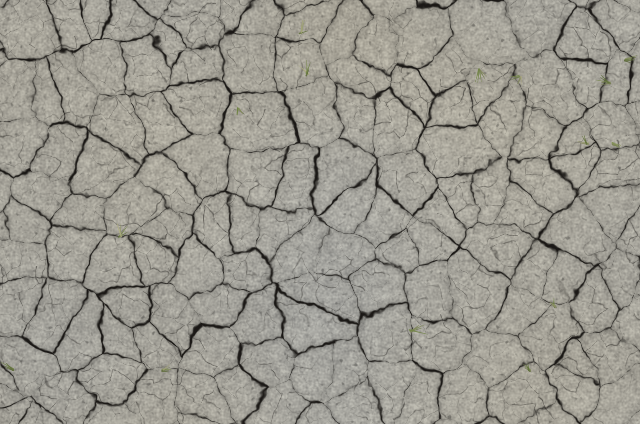
Give the GLSL for this texture, as a WebGL 1 fragment shader.

```glsl
precision highp float;
uniform vec2 u_resolution;

#define PLATE_SCALE 9.2
#define FLAKE_SCALE 25.0
#define THIN_CRACK vec2(-0.0013, 0.0014)
#define WIDE_CRACK vec2(0.0003, 0.0034)
#define HAIRLINE vec2(-0.0022, 0.0009)
#define CRACK_SOFTNESS 0.0027
#define CRACK_COLOR vec3(0.105, 0.096, 0.085)
#define SOIL_DARK vec3(0.545, 0.535, 0.505)
#define SOIL_LIGHT vec3(0.725, 0.715, 0.672)
#define GRASS_COLOR vec3(0.40, 0.47, 0.24)
#define STRAW_COLOR vec3(0.70, 0.68, 0.54)
#define TUFTS 15

vec2 hash2(vec2 p) {
  p = vec2(dot(p, vec2(127.1, 311.7)), dot(p, vec2(269.5, 183.3)));
  return fract(sin(p) * 43758.5);
}

float corner(vec2 cell, vec2 f, vec2 offset) {
  return dot(hash2(cell + offset) * 2.0 - 1.0, f - offset);
}

// Gradient noise, roughly -0.7 to 0.7
float noise(vec2 p) {
  vec2 cell = floor(p), f = fract(p);
  vec2 u = f * f * f * (f * (f * 6.0 - 15.0) + 10.0);
  float low = mix(corner(cell, f, vec2(0.0)), corner(cell, f, vec2(1.0, 0.0)), u.x);
  float high = mix(corner(cell, f, vec2(0.0, 1.0)), corner(cell, f, vec2(1.0)), u.x);
  return mix(low, high, u.y);
}

vec2 noise2(vec2 p) {
  return vec2(noise(p), noise(p + 47.3));
}

// Large slabs that group several plates
float slab(vec2 site) {
  return step(0.0, noise(site * 0.29 + 5.4)) + 2.0 * step(0.0, noise(site * 0.29 + 31.7));
}

// Signed distance to the cracks between cells, each edge with its own width
float crackDistance(vec2 p, float scale, vec2 thin, vec2 wide, float slabs) {
  p *= scale;
  vec2 home = floor(p), nearId = home, toNear = vec2(0.0);
  float best = 100.0;
  for (int y = -1; y <= 1; y++) {
    for (int x = -1; x <= 1; x++) {
      vec2 id = home + vec2(float(x), float(y));
      vec2 toSite = id + hash2(id) - p;
      float d = dot(toSite, toSite);
      if (d < best) { best = d; nearId = id; toNear = toSite; }
    }
  }
  float nearSlab = slabs > 0.5 ? slab(nearId) : 0.0;
  float gap = 100.0;
  for (int y = -2; y <= 2; y++) {
    for (int x = -2; x <= 2; x++) {
      vec2 id = nearId + vec2(float(x), float(y));
      vec2 toSite = id + hash2(id) - p;
      vec2 across = toSite - toNear;
      if (dot(across, across) > 0.0001) {
        float edge = dot(0.5 * (toSite + toNear), normalize(across)) / scale;
        float pick = hash2(id + nearId + 0.37).x;
        float width = mix(thin.x, thin.y, pick);
        if (slabs > 0.5 && abs(slab(id) - nearSlab) > 0.5) width = mix(wide.x, wide.y, pick);
        gap = min(gap, edge - width);
      }
    }
  }
  return gap;
}

float crackMask(float gap) {
  return 1.0 - smoothstep(-CRACK_SOFTNESS, CRACK_SOFTNESS, gap);
}

// Tapered blade from its root
float blade(vec2 p, vec2 tip, float width) {
  float along = clamp(dot(p, tip) / dot(tip, tip), 0.0, 1.0);
  float d = length(p - tip * along) - width * (1.0 - 0.8 * along);
  return 1.0 - smoothstep(-0.0012, 0.0014, d);
}

void main() {
  vec2 p = gl_FragCoord.xy / u_resolution.y;
  float aspect = u_resolution.x / u_resolution.y;

  // Ragged crack paths
  vec2 bent = p + 0.04 * noise2(p * 4.0) + 0.022 * noise2(p * 15.0);
  bent += 0.009 * noise2(p * 42.0) + 0.0035 * noise2(p * 95.0);

  // Soil with patches, grain and pits
  float grain = 0.4 * noise(p * 38.0) + 0.55 * noise(p * 85.0) + 0.75 * noise(p * 165.0);
  float tone = 0.66 + 0.16 * noise(p * 2.3) + 0.22 * noise(p * 9.0) + grain;
  vec3 soil = mix(SOIL_DARK, SOIL_LIGHT, clamp(tone, -0.4, 1.15));
  soil += vec3(0.022, 0.006, -0.026) * noise(p * 1.9 + 8.0);
  soil *= 1.0 - 0.25 * smoothstep(0.22, 0.6, noise(p * 90.0 + 3.0));

  // Hairlines inside the plates, then the open cracks
  vec2 frayed = bent + 0.009 * noise2(p * 30.0 + 9.0);
  float flakes = crackDistance(frayed, FLAKE_SCALE, HAIRLINE, HAIRLINE, 0.0);
  flakes += 0.0014 * noise(p * 60.0 + 15.0);
  float patchy = smoothstep(-0.45, 0.2, noise(p * 7.0 + 20.0));
  soil = mix(soil, CRACK_COLOR, 0.62 * patchy * crackMask(flakes));
  float plates = crackDistance(bent, PLATE_SCALE, THIN_CRACK, WIDE_CRACK, 1.0);
  plates += 0.0028 * noise(p * 20.0 + 60.0) + 0.0028 * noise(p * 65.0);
  soil *= 1.0 - 0.2 * exp(-max(plates, 0.0) / 0.0045);
  vec3 color = mix(soil, CRACK_COLOR, crackMask(plates));

  // Sparse grass tufts
  for (int i = 0; i < TUFTS; i++) {
    vec2 seed = vec2(float(i), 71.0);
    vec2 fromRoot = p - hash2(seed) * vec2(aspect, 1.0);
    vec2 kind = hash2(seed + 13.0);
    if (dot(fromRoot, fromRoot) < 0.004) {
      for (int j = 0; j < 5; j++) {
        vec2 vary = hash2(seed + vec2(0.0, 20.0 + float(j)));
        float angle = 6.283 * kind.x + 1.5 * (vary.x - 0.5);
        vec2 tip = vec2(cos(angle), sin(angle)) * (0.014 + 0.038 * vary.y * kind.y);
        vec3 tint = mix(GRASS_COLOR, STRAW_COLOR, vary.x * vary.x) * (0.8 + 0.3 * vary.y);
        color = mix(color, tint, 0.8 * blade(fromRoot - 0.006 * (vary - 0.5), tip, 0.0017));
      }
    }
  }
  gl_FragColor = vec4(color, 1.0);
}
```
